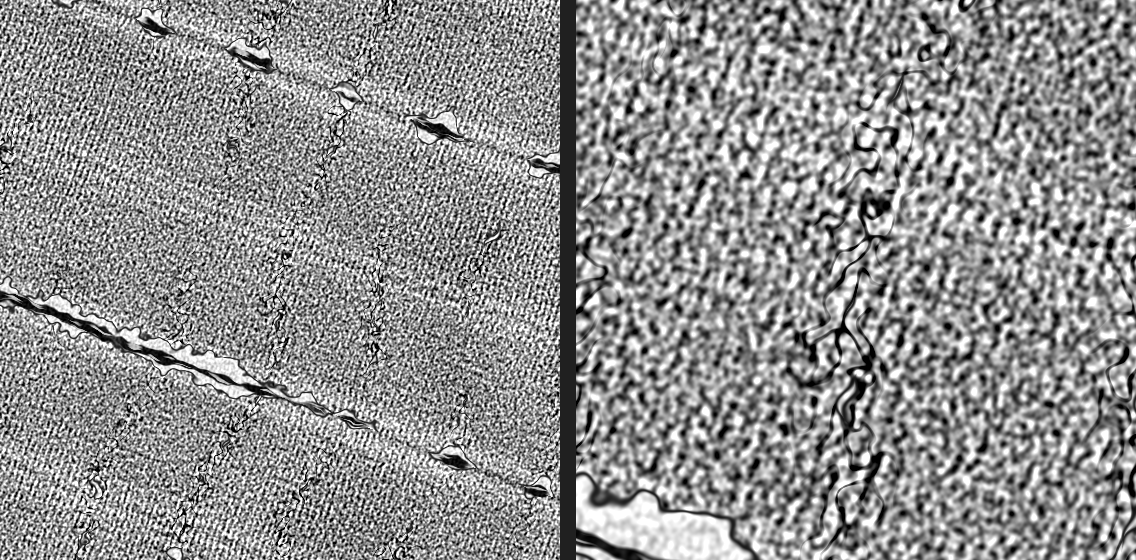
Left: the whole. Right: its middle third, enlarged.
Give the GLSL for this texture, as a Shadertoy shader.

```glsl
const float TILT = 0.35;             // slope angle of the cross bands
const float BAND_PERIOD = 0.549;     // distance between dark cross bands
const float BAND_START = 0.443;
const float COLUMN_PERIOD = 0.18;    // distance between fibre sheaths
const float COLUMN_START = 0.12;
const vec2 LONG_CLEFT = vec2(-0.22, 0.49);
const float CLEFT_WIDTH = 0.046;
const float CORE_WIDTH = 0.0085;
const float FILAMENT_FREQ = 92.0;
const float FILAMENT_GAIN = 0.2;
const vec2 GRAIN_FREQ = vec2(195.0, 135.0);
const float GRAIN_GAIN = 1.3;
const float MEMBRANE_WIDTH = 0.0026;
const float BASE_TONE = 0.56;
const float LUMEN_TONE = 0.9;
const float DARK_TONE = 0.05;
const float TAU = 6.28319;

float hash(vec2 p) {
    vec3 h = fract(p.xyx * 0.1031);
    h += dot(h, h.yzx + 33.33);
    return fract((h.x + h.y) * h.z);
}

float cornerSlope(vec2 cell, vec2 offset) {
    float angle = TAU * hash(cell);
    return dot(vec2(cos(angle), sin(angle)), offset);
}

float gradientNoise(vec2 p) {
    p += 200.0;
    vec2 i = floor(p), f = p - i;
    vec2 w = f * f * f * (f * (f * 6.0 - 15.0) + 10.0);
    vec2 e = vec2(1.0, 0.0);
    return mix(mix(cornerSlope(i, f), cornerSlope(i + e, f - e), w.x),
               mix(cornerSlope(i + e.yx, f - e.yx), cornerSlope(i + e.xx, f - e.xx), w.x), w.y);
}

float bell(float x, float width) {
    x /= width;
    return exp(-x * x);
}

void mainImage(out vec4 fragColor, in vec2 fragCoord) {
    vec2 uv = fragCoord / iResolution.y;
    float c = cos(TILT), s = sin(TILT);
    vec2 q = vec2(c * uv.x - s * uv.y, s * uv.x + c * uv.y);
    vec2 turned = vec2(0.8 * q.x - 0.6 * q.y, 0.6 * q.x + 0.8 * q.y);
    vec2 crinkle = 0.022 * vec2(gradientNoise(q * 27.0), gradientNoise(q * 27.0 + 71.0));
    crinkle += 0.012 * vec2(gradientNoise(q * 66.0 + 13.0), gradientNoise(q * 66.0 + 57.0));

    // Cross bands: z is the distance from the nearest dark band
    float along = (q.y - BAND_START + 0.014 * gradientNoise(q * 5.0)) / BAND_PERIOD;
    float row = floor(along + 0.5);
    float z = (along - row) * BAND_PERIOD;
    float middle = BAND_PERIOD * 0.5 - abs(z);

    // Sheaths between fibres: b is the distance from the nearest one
    float across = (q.x - COLUMN_START + 0.085 * gradientNoise(q * 3.2 + 5.0)) / COLUMN_PERIOD;
    float column = floor(across + 0.5);
    float b = (across - column) * COLUMN_PERIOD;
    float presence = smoothstep(-0.25, 0.2, gradientNoise(vec2(column * 7.37, q.y * 3.5)));

    // Fine grain in two turned layers, and filaments
    float grain = 0.6 * gradientNoise(q * GRAIN_FREQ)
                + 0.5 * gradientNoise(turned * 215.0 + 37.0);
    float patches = 0.25 + 0.75 * smoothstep(-0.3, 0.35, gradientNoise(q * 3.0 + 19.0));
    float filament = sin(TAU * (q.x * FILAMENT_FREQ + 0.8 * gradientNoise(q * 9.0)));
    float tone = BASE_TONE + GRAIN_GAIN * grain + FILAMENT_GAIN * patches * filament;
    tone += 0.1 * gradientNoise(q * 6.0 + 43.0);

    // Pale middle streaks and the thin closed band with its light borders
    float streaks = bell(middle - 0.014, 0.006) + 0.5 * bell(middle - 0.034, 0.006);
    tone += streaks * (0.18 + 0.1 * filament);
    tone += 0.15 * bell(abs(z) - 0.022, 0.018) - 0.2 * bell(z, 0.004);

    // Tangled membranes along the sheaths
    vec2 tanglePoint = vec2(q.x * 80.0, q.y * 55.0) + crinkle * 35.0;
    float tangle = abs(gradientNoise(tanglePoint));
    float nearSheath = bell(b + crinkle.x, 0.021) * (0.15 + 0.85 * presence);
    float strand = 1.0 - smoothstep(0.03, 0.15, tangle);
    tone += nearSheath * (0.14 - 0.75 * strand);

    // Swollen clefts on the bands and small vesicles on the sheaths
    float reach = min(q.x - LONG_CLEFT.x, LONG_CLEFT.y - q.x);
    float longCleft = row == 0.0 ? smoothstep(0.0, 0.05, reach) : 0.0;
    longCleft *= 0.7 + 0.7 * gradientNoise(vec2(q.x * 9.0, 3.3));
    float chance = hash(vec2(column + 50.0, row + 9.0));
    float junction = bell(b, 0.042) * mix(0.55, 1.05, chance);
    float swelling = max(longCleft, junction);
    float side = z > 0.0 ? 1.0 : 0.75;
    float lobes = 1.0 + 0.9 * gradientNoise(vec2(q.x * 28.0, side * 40.0));
    float cleftHalf = CLEFT_WIDTH * swelling * side * lobes - 0.012;
    float cleft = abs(z + crinkle.y * smoothstep(0.0, 0.02, abs(z))) - cleftHalf;
    float beads = gradientNoise(vec2(column * 5.71 + 0.4, q.y * 22.0));
    float vesicle = abs(b + crinkle.x) - (0.036 * beads * presence - 0.005);
    float d = min(cleft, vesicle);

    // Lumen, light halo and dark outline
    float edge = max(0.0015, 0.75 / iResolution.y);
    float lumen = 1.0 - smoothstep(-edge, edge, d);
    tone = mix(tone, LUMEN_TONE + 0.45 * grain, lumen);
    tone += 0.15 * bell(d, MEMBRANE_WIDTH * 2.8);
    tone = mix(tone, DARK_TONE, 0.9 * bell(d, MEMBRANE_WIDTH));

    // Black streaked core of the open clefts
    float coreShift = z + 0.3 * crinkle.y;
    float open = smoothstep(0.3, 0.6, swelling);
    float ragged = 1.0 + 1.1 * gradientNoise(vec2(q.x * 32.0, 8.6));
    float coreHalf = CORE_WIDTH * open * ragged;
    float core = 1.0 - smoothstep(coreHalf - 0.0025, coreHalf + 0.0015, abs(coreShift));
    float fibres = gradientNoise(vec2(q.x * 26.0, coreShift * 190.0));
    float coreTone = DARK_TONE + 0.7 * smoothstep(0.1, 0.4, fibres) + 0.2 * grain;
    tone = mix(tone, coreTone, core * open);

    fragColor = vec4(vec3(clamp(tone, 0.0, 1.0)), 1.0);
}
```
